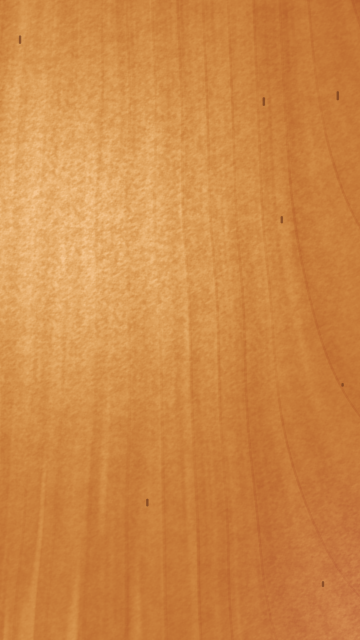
This texture is drawn by a Shadertoy shader. Its source:

```glsl
float hash(vec2 p) {
    vec3 q = fract(vec3(p.xyx) * 0.1031);
    q += dot(q, q.yzx + 33.33);
    return fract((q.x + q.y) * q.z);
}

float noise(vec2 p) {
    vec2 i = floor(p), f = fract(p);
    f = f * f * (3.0 - 2.0 * f);
    return mix(mix(hash(i), hash(i + vec2(1, 0)), f.x),
               mix(hash(i + vec2(0, 1)), hash(i + vec2(1, 1)), f.x), f.y);
}

// Grain coordinate (x) and its local stretch (y): fibres sweep right as depth grows
vec2 grainCoord(vec2 p) {
    float x = p.x - p.y * mix(-0.06, 0.04, smoothstep(0.0, 0.65, p.x));
    x += 0.012 * (noise(p * vec2(3.0, 3.5)) - 0.5);
    float grain = x, stretch = 1.0;
    for (int i = 0; i < 14; i++) {
        float sweep = 0.25 * exp(4.0 * (p.y - 2.1 + 6.3 * (grain - 0.64)));
        stretch = 1.0 + 25.2 * sweep;
        grain -= (grain + sweep - x) / stretch;
    }
    return vec2(grain, stretch);
}

// Sparse short pores, one candidate per cell
float pores(vec2 p) {
    vec2 cell = floor(p * 6.0), local = fract(p * 6.0);
    float pick = hash(cell + 71.0);
    vec2 centre = 0.25 + 0.5 * vec2(hash(cell + 13.0), hash(cell + 29.0));
    vec2 d = abs(local - centre);
    d.y = max(d.y - 0.06 * hash(cell + 5.0), 0.0);
    return step(0.82, pick) * (1.0 - smoothstep(0.008, 0.032, length(d)));
}

vec3 woodColor(float light) {
    vec3 color = mix(vec3(0.74, 0.42, 0.19), vec3(0.94, 0.74, 0.51), light);
    color.b -= 0.18 * light * (1.0 - light);
    return color;
}

void mainImage(out vec4 fragColor, in vec2 fragCoord) {
    // Width is one unit, y is the depth below the top edge
    vec2 p = vec2(fragCoord.x, iResolution.y - fragCoord.y) / iResolution.x;
    vec2 g = grainCoord(p);
    float leftness = 1.0 - smoothstep(0.1, 0.8, p.x);

    // Soft lamp reflection
    vec2 offset = (p - vec2(0.22, 0.62)) / vec2(0.55, 0.52);
    float glare = exp(-dot(offset, offset));
    float light = 0.09 + 0.10 * leftness + 0.68 * glare;

    // Fibre streaks, from broad to fine
    light += 0.16 * (noise(vec2(g.x * 14.0, p.y * 0.7)) - 0.5);
    light += 0.12 * (noise(vec2(g.x * 45.0, p.y * 1.2 + 9.0)) - 0.5);
    light += 0.09 * (noise(vec2(g.x * 130.0, p.y * 3.0 + 4.0)) - 0.5);
    float paleStreak = smoothstep(0.65, 0.95, noise(vec2(g.x * 48.0, p.y * 2.2 + 31.0)));
    light += 0.22 * paleStreak * leftness * smoothstep(0.7, 1.2, p.y);

    // Growth rings: a thin line with a soft shade on one side
    float ring = (fract(g.x / 0.07 + 0.4) - 0.5) * 0.07 * g.y;
    float line = 1.0 - smoothstep(0.001, 0.0055, abs(ring));
    float shade = step(0.0, ring) * exp(-ring * 45.0) * smoothstep(0.0, 0.004, ring);
    float ringFade = mix(1.0, 0.4, leftness) * (0.5 + 0.6 * noise(vec2(g.x * 20.0, p.y * 4.0)));
    light -= ringFade * (0.16 * line + 0.09 * shade);

    // Pebbled varnish catching the light
    vec2 q = mat2(0.87, 0.5, -0.5, 0.87) * p;
    float pebble = noise(q * vec2(100.0, 150.0)) + 0.6 * noise(q * vec2(210.0, 260.0) + 17.0) - 0.8;
    float corner = smoothstep(0.5, 1.1, p.x) * smoothstep(1.1, 1.75, p.y);
    light += pebble * (0.10 + 0.24 * glare + 0.14 * corner);
    light += 0.08 * (noise(p * 28.0) - 0.5);

    vec3 color = woodColor(clamp(light, -0.35, 1.1));
    color += corner * vec3(0.03, 0.03, 0.07);
    color = mix(color, vec3(0.42, 0.20, 0.09), 0.65 * pores(p));
    fragColor = vec4(color, 1.0);
}
```
